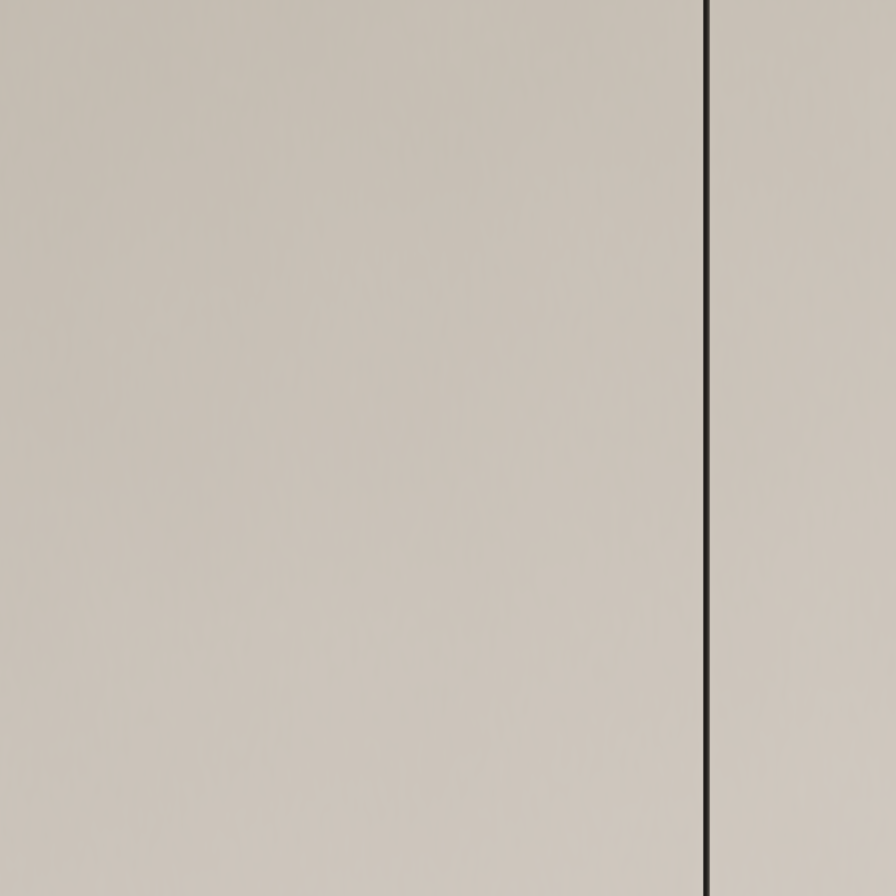
This texture is drawn by a three.js fragment shader. Its source:

```glsl
varying vec2 vUv;

// Panel colours at the four corners
const vec3 TOP_LEFT = vec3(0.765, 0.735, 0.693);
const vec3 TOP_RIGHT = vec3(0.785, 0.755, 0.715);
const vec3 BOTTOM_LEFT = vec3(0.798, 0.768, 0.733);
const vec3 BOTTOM_RIGHT = vec3(0.815, 0.785, 0.751);

// Groove between the panels
const vec3 GROOVE_DARK = vec3(0.12, 0.11, 0.10);
const vec3 GROOVE_LIT = vec3(0.30, 0.28, 0.26);
const float GROOVE_X = 0.7885;
const float GROOVE_HALF_WIDTH = 0.0036;
const float EDGE_SOFTNESS = 0.0011;
const float LIP_WIDTH = 0.004;
const float LIP_GAIN = 0.012;

// Surface grain
const vec2 MOTTLE_SCALE = vec2(7.0, 5.0);
const vec2 FIBRE_SCALE = vec2(110.0, 38.0);
const float MOTTLE_GAIN = 0.005;
const float FIBRE_GAIN = 0.005;

vec2 hashGradient(vec2 cell) {
  vec2 p = vec2(dot(cell, vec2(127.1, 311.7)), dot(cell, vec2(269.5, 183.3)));
  return fract(sin(p) * 43758.5) * 2.0 - 1.0;
}

float gradientNoise(vec2 p) {
  vec2 cell = floor(p);
  vec2 f = fract(p);
  vec2 blend = f * f * f * (f * (f * 6.0 - 15.0) + 10.0);
  float a = dot(hashGradient(cell), f);
  float b = dot(hashGradient(cell + vec2(1.0, 0.0)), f - vec2(1.0, 0.0));
  float c = dot(hashGradient(cell + vec2(0.0, 1.0)), f - vec2(0.0, 1.0));
  float d = dot(hashGradient(cell + 1.0), f - 1.0);
  return mix(mix(a, b, blend.x), mix(c, d, blend.x), blend.y);
}

vec3 panelColor(vec2 uv) {
  vec3 bottom = mix(BOTTOM_LEFT, BOTTOM_RIGHT, uv.x);
  vec3 top = mix(TOP_LEFT, TOP_RIGHT, uv.x);
  float grain = MOTTLE_GAIN * gradientNoise(uv * MOTTLE_SCALE)
              + FIBRE_GAIN * gradientNoise(uv * FIBRE_SCALE);
  return mix(bottom, top, uv.y) + grain;
}

void main() {
  vec3 color = panelColor(vUv);
  float offset = vUv.x - GROOVE_X;
  float edge = abs(offset) - GROOVE_HALF_WIDTH;

  // Faint light caught on both lips
  color += LIP_GAIN * exp(-max(edge, 0.0) / LIP_WIDTH);

  // Groove: shadowed left wall, lighter right wall
  vec3 groove = mix(GROOVE_DARK, GROOVE_LIT,
                    smoothstep(-0.3, 1.0, offset / GROOVE_HALF_WIDTH));
  float mask = 1.0 - smoothstep(-EDGE_SOFTNESS, EDGE_SOFTNESS, edge);
  gl_FragColor = vec4(mix(color, groove, mask), 1.0);
}
```
